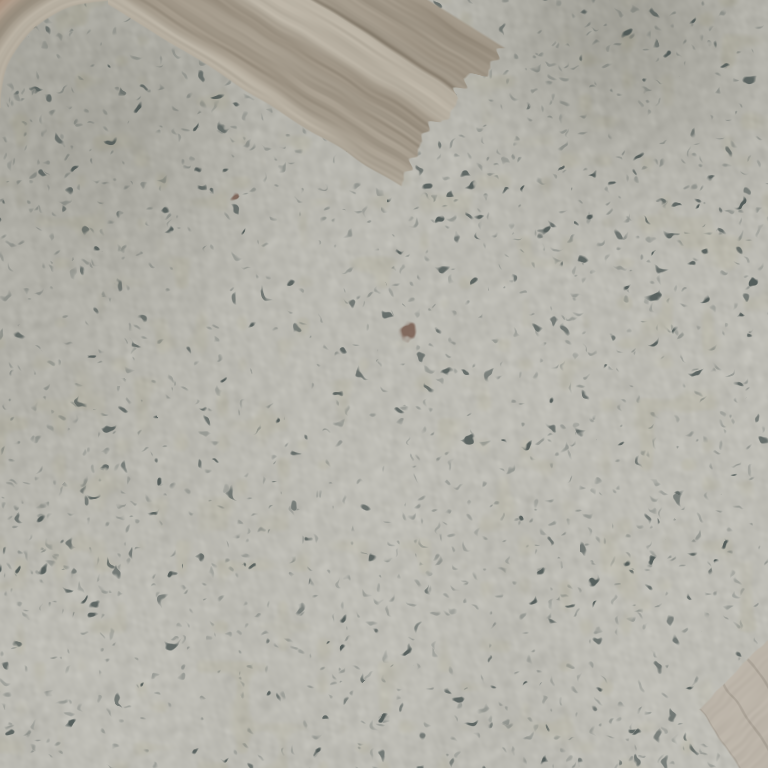
Write a three.js fragment shader that draws this texture.

```glsl
// Pale rough plaster with scattered dark mineral specks and soft shadows,
// a grained wood shaving curling over the top and a jointed sliver in one corner.
// Layered value noise shapes the relief; jittered cells scatter the specks.
varying vec2 vUv;

const vec3 PLASTER = vec3(0.742, 0.738, 0.709);
const vec3 SPECK = vec3(0.27, 0.315, 0.31);
const vec3 RUST = vec3(0.47, 0.36, 0.31);
const vec3 WOOD_DARK = vec3(0.59, 0.55, 0.49);
const vec3 WOOD_PALE = vec3(0.72, 0.69, 0.635);
const vec3 WOOD_PINK = vec3(0.70, 0.59, 0.51);

vec2 hash22(vec2 p) {
  vec3 h = fract(vec3(p.xyx) * vec3(0.1031, 0.1030, 0.0973));
  h += dot(h, h.yzx + 33.33);
  return fract((h.xx + h.yz) * h.zy);
}

float noise(vec2 p) {
  vec2 cell = floor(p);
  vec2 f = fract(p);
  f = f * f * (3.0 - 2.0 * f);
  float low = mix(hash22(cell).x, hash22(cell + vec2(1.0, 0.0)).x, f.x);
  float high = mix(hash22(cell + vec2(0.0, 1.0)).x, hash22(cell + 1.0).x, f.x);
  return mix(low, high, f.y);
}

vec2 rotate(vec2 p, float angle) {
  float c = cos(angle), s = sin(angle);
  return vec2(c * p.x + s * p.y, c * p.y - s * p.x);
}

float blob(vec2 p, vec2 center, float radius) {
  vec2 d = (p - center) / radius;
  return exp(-dot(d, d));
}

// Height of the plaster, stretched along the falling diagonal
float relief(vec2 p) {
  vec2 q = rotate(p, -0.9) * vec2(0.75, 1.2);
  return 0.65 * noise(q * 75.0) + 0.35 * noise(q * 150.0 + 19.0);
}

// One jittered, bent, elongated grain per occupied cell
float specks(vec2 p, float cells, float density, float radius, float seed) {
  vec2 q = p * cells;
  float ink = 0.0;
  for (int j = -1; j <= 1; j++) {
    for (int i = -1; i <= 1; i++) {
      vec2 cell = floor(q) + vec2(float(i), float(j));
      vec2 jitter = hash22(cell + seed);
      vec2 kind = hash22(cell + seed + 57.0);
      vec2 form = hash22(cell + seed + 131.0);
      vec2 d = rotate((q - cell - jitter) / cells, -0.5 + 3.0 * (form.x - 0.5));
      d.y += (form.y - 0.5) * 110.0 * d.x * d.x;
      float size = radius * mix(0.45, 1.0, kind.y);
      float gap = length(d * vec2(mix(0.45, 0.9, form.y), 1.25)) - size;
      float grain = 1.0 - smoothstep(-0.0016, 0.0016, gap);
      ink = max(ink, grain * step(kind.x, density) * mix(0.6, 1.0, form.x));
    }
  }
  return ink;
}

vec3 plaster(vec2 p) {
  float slope = relief(p + vec2(-0.003, 0.003)) - relief(p + vec2(0.003, -0.003));
  vec3 color = PLASTER - 0.055 * slope + 0.03 * (relief(p + 3.0) - 0.5);
  color -= vec3(0.01, 0.013, 0.03) * smoothstep(0.65, 0.95, noise(p * 38.0));
  color += 0.02 * (noise(p * 6.0) - 0.5);

  // Broad soft shadows
  float shade = 0.085 * blob(p, vec2(0.13, 0.90), 0.25);
  shade += 0.105 * blob(p, vec2(0.80, 0.97), 0.19);
  shade += 0.035 * blob(p, vec2(0.0, 0.5), 0.3);
  color -= shade * vec3(1.0, 1.0, 1.04);

  // Strong and faint specks with ragged outlines
  vec2 warp = vec2(noise(p * 130.0), noise(p * 130.0 + 41.0)) - 0.5;
  vec2 q = p + 0.006 * warp;
  float clump = mix(0.5, 1.4, noise(p * 7.0 + 5.0));
  float strong = specks(q, 34.0, 0.27 * clump, 0.0045, 3.0);
  float faint = specks(q, 70.0, 0.30 * clump, 0.0029, 211.0);
  color = mix(color, SPECK, max(0.88 * strong, 0.33 * faint));

  // Two rusty crumbs
  float rust = blob(q, vec2(0.531, 0.569), 0.011) + 0.7 * blob(q, vec2(0.306, 0.742), 0.006);
  return mix(color, RUST, smoothstep(0.2, 0.6, rust) * 0.85);
}

// Wood shaving: straight blade joined to a curl at the left; alpha is coverage
vec4 shaving(vec2 p) {
  float along = dot(p, vec2(0.847, -0.531));
  float across = dot(p, vec2(0.531, 0.847)) - 0.918;
  float curl = length(p - vec2(0.14, 0.86)) - 0.14;
  float inCurl = 1.0 - step(0.14, p.x);
  float side = mix(across, curl, inCurl) + 0.004 * (noise(p * 25.0) - 0.5);
  float tip = 0.036 + 0.018 * smoothstep(0.14, 0.2, across);
  tip += 0.022 * (noise(vec2(across * 110.0, 2.0)) - 0.5);

  float fiber = noise(vec2(side * 260.0, along * 9.0));
  float streak = noise(vec2(side * 90.0, along * 5.0 + 8.0));
  float pale = smoothstep(0.085, 0.11, side) * (1.0 - smoothstep(0.14, 0.147, side));
  pale = max(pale, 0.65 * (1.0 - smoothstep(0.008, 0.035, side)));
  vec3 color = mix(WOOD_DARK, WOOD_PALE, clamp(pale + 0.5 * streak, 0.0, 1.0));
  color = mix(color, WOOD_PINK, 0.8 * inCurl * smoothstep(0.03, 0.06, side));
  color += 0.07 * (fiber - 0.5) - 0.07 * blob(vec2(side, 0.0), vec2(0.147, 0.0), 0.003);

  float cover = smoothstep(-0.0015, 0.0015, side) * (1.0 - smoothstep(0.223, 0.227, across));
  cover *= 1.0 - smoothstep(tip - 0.002, tip + 0.002, along);
  return vec4(color, cover * step(0.86, p.y + 0.2 * (1.0 - inCurl)));
}

// Jointed pale sliver at the lower right
vec4 sliver(vec2 p) {
  vec2 d = p - vec2(0.911, 0.076);
  vec2 inside = vec2(dot(d, vec2(0.715, -0.70)), dot(d, vec2(0.82, 0.572)));
  inside += 0.004 * (noise(p * 60.0) - 0.5);
  float joint = abs(fract(inside.y / 0.045) - 0.5);
  vec3 color = vec3(0.735, 0.705, 0.66) + 0.03 * (noise(inside * vec2(220.0, 20.0)) - 0.5);
  color -= 0.07 * smoothstep(0.44, 0.49, joint);
  return vec4(color, smoothstep(-0.0015, 0.0015, min(inside.x, inside.y)));
}

void main() {
  vec3 color = plaster(vUv);
  vec4 wood = shaving(vUv);
  vec4 corner = sliver(vUv);
  color = mix(color, wood.rgb, wood.a);
  color = mix(color, corner.rgb, corner.a);
  gl_FragColor = vec4(color, 1.0);
}
```
